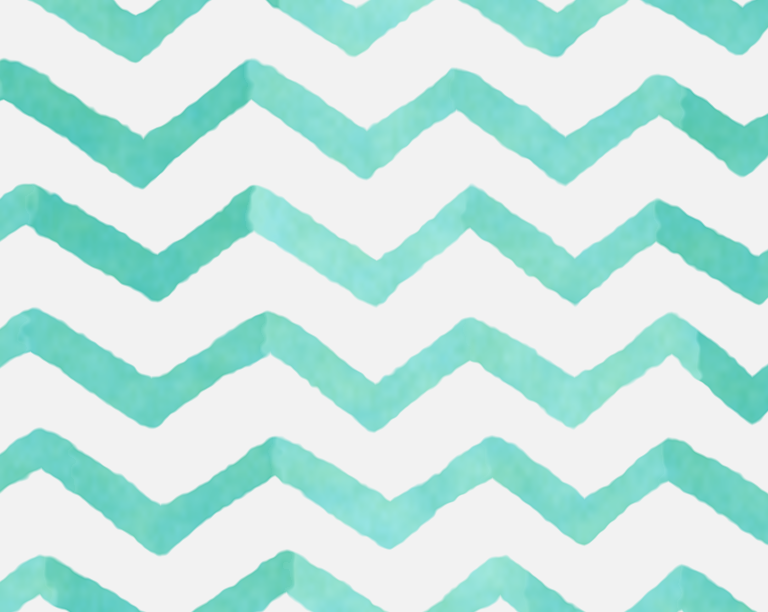
A WebGL 1 fragment shader for this pattern:

```glsl
precision highp float;
uniform vec2 u_resolution;

// Colours
const vec3 PAPER = vec3(0.95);
const vec3 WASH_LIGHT = vec3(0.62, 0.905, 0.86);
const vec3 WASH_DARK = vec3(0.35, 0.785, 0.715);
const vec3 GREEN_TINT = vec3(0.05, 0.015, -0.05);

// Layout, in canvas heights
const float ROW_STEP = 0.2;
const float TOP_OFFSET = 0.076;
const float ROW_DRIFT = 0.013;
const float TILT = 0.02;
const float FIRST_PEAK = 0.046;
const float PERIOD = 0.402;
const float PERIOD_SHRINK = 0.018;
const float VALLEY_LAG = 0.04;
const float DROP = 0.14;
const float DROP_SHRINK = 0.01;
const vec2 VERTEX_JITTER = vec2(0.03, 0.018);

// Brush
const float HALF_WIDTH = 0.042;
const float UPSTROKE_THINNING = 0.008;
const float SLOPE = 0.7;
const float PEAK_ROUNDING = 0.022;
const float VALLEY_ROUNDING = 0.006;
const float EDGE_ROUGHNESS = 0.005;
const float RIM_WIDTH = 0.005;

float hash(vec2 p) {
  vec3 q = fract(vec3(p.xyx) * 0.1031);
  q += dot(q, q.yzx + 33.33);
  return fract((q.x + q.y) * q.z);
}

float noise(vec2 p) {
  vec2 i = floor(p);
  vec2 f = fract(p);
  f = f * f * (3.0 - 2.0 * f);
  return mix(mix(hash(i), hash(i + vec2(1.0, 0.0)), f.x),
             mix(hash(i + vec2(0.0, 1.0)), hash(i + 1.0), f.x), f.y);
}

// Corner k of a row: even corners are peaks, odd ones valleys
vec2 corner(float row, float k) {
  float valley = mod(k, 2.0);
  float u = 0.5 * k + VALLEY_LAG * valley;
  float x = FIRST_PEAK + (PERIOD - PERIOD_SHRINK * u) * u + ROW_DRIFT * (row - 3.0);
  float y = 1.0 + TOP_OFFSET - ROW_STEP * row - TILT * x - valley * (DROP - DROP_SHRINK * u);
  vec2 seed = vec2(k + 17.0, row * 7.0 + 5.0);
  return vec2(x, y) + VERTEX_JITTER * (vec2(hash(seed), hash(seed + 41.0)) - 0.5);
}

// Height lost when a corner is rounded over a given reach
float rounding(float dx, float reach) {
  return SLOPE * (sqrt(dx * dx + reach * reach) - abs(dx));
}

// x: signed distance to the row's band, y: position counted in periods
vec2 zigzag(vec2 p, float row) {
  vec2 band = vec2(1.0, 0.0);
  vec2 a = corner(row, -2.0);
  for (int n = -2; n < 9; n++) {
    float k = float(n);
    vec2 b = corner(row, k + 1.0);
    if (p.x >= a.x && p.x < b.x) {
      float t = (p.x - a.x) / (b.x - a.x);
      float rising = mod(k, 2.0);
      float halfWidth = HALF_WIDTH - UPSTROKE_THINNING * rising * sin(3.14159 * t);
      float toPeak = p.x - mix(a.x, b.x, rising);
      float toValley = p.x - mix(b.x, a.x, rising);
      float y = p.y - mix(a.y, b.y, t);
      float above = y - halfWidth + rounding(toPeak, PEAK_ROUNDING);
      float below = -y - halfWidth + rounding(toValley, VALLEY_ROUNDING);
      band = vec2(0.8 * max(above, below), 0.5 * (k + t));
    }
    a = b;
  }
  return band;
}

// Pigment load of one brush stroke, heavier every third stroke
float load(float row, float stroke) {
  float cycle = cos(2.094 * stroke + 0.3);
  return 0.5 + 0.28 * cycle + 0.36 * (hash(vec2(stroke + 9.0, row + 23.0)) - 0.5);
}

// Load along a row, with ragged breaks where the brush was refilled
float strokeTone(float row, float s, float ragged) {
  float shift = hash(vec2(floor(s + 0.5) + 31.0, row + 3.0));
  s += 0.05 * (ragged - 0.5) + 0.04 - 0.22 * shift * shift * shift;
  float stroke = floor(s);
  float along = s - stroke;
  float before = load(row, stroke - 1.0);
  float tone = mix(before, load(row, stroke), smoothstep(0.0, 0.03, along));
  return tone + 0.14 * tone * exp(-22.0 * (1.0 - along));
}

void main() {
  vec2 p = gl_FragCoord.xy / u_resolution.y;
  float pixel = 1.0 / u_resolution.y;
  float broad = noise(p * 14.0 + 3.0);
  float fine = noise(p * 65.0 + 11.0);
  float grain = noise(p * vec2(110.0, 75.0) + 29.0);
  float rough = EDGE_ROUGHNESS * (1.2 * broad + fine + 0.5 * grain - 1.35);
  vec3 color = PAPER;

  for (int n = 0; n < 6; n++) {
    float row = float(n);
    vec2 band = zigzag(p, row);
    float d = band.x + rough;
    float tone = strokeTone(row, band.y, fine);

    // Washed blooms, paper grain and pigment gathered at the rim
    tone += 0.3 * (broad - 0.5) + 0.2 * (fine - 0.5) + 0.16 * (grain - 0.5);
    tone += 0.4 * tone * broad * smoothstep(-RIM_WIDTH, 0.0, d);
    vec3 wash = mix(WASH_LIGHT, WASH_DARK, clamp(tone, 0.0, 1.1));
    wash += GREEN_TINT * (noise(p * 22.0 + 57.0) + 0.5 * grain - 0.75);

    float soft = pixel + 0.001;
    color = mix(color, wash, 1.0 - smoothstep(-soft, soft, d));
  }
  gl_FragColor = vec4(color, 1.0);
}
```
